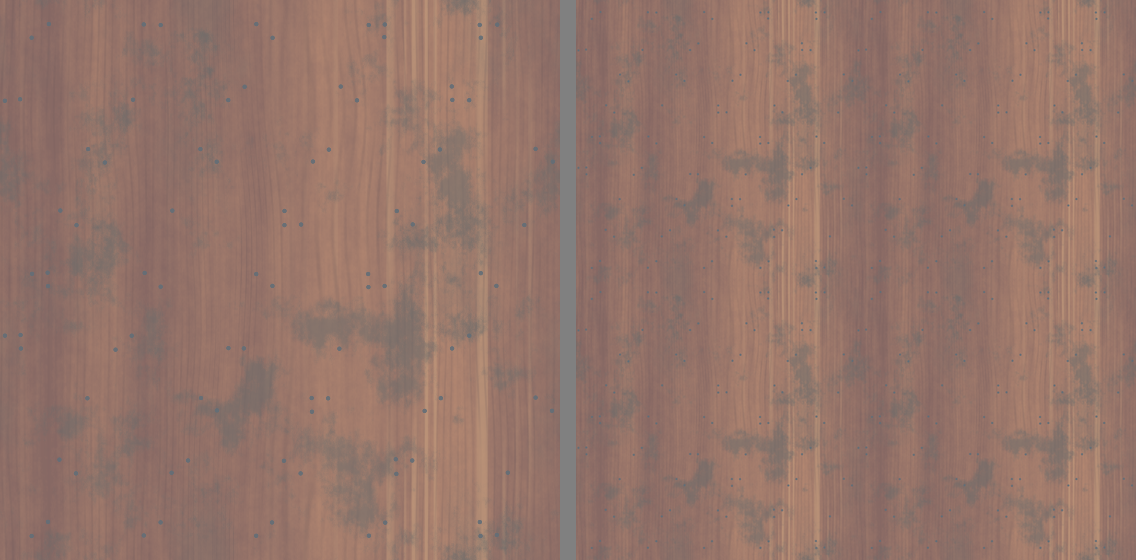
Left: one tile. Right: repeated 2 by 2.
Give the GLSL for this texture, as a three.js fragment shader.

```glsl
// Weathered reddish wood: broad vertical tone bands, thin warped grain lines,
// pale streaks, ragged faint grey stains and staggered groups of nail heads.
// All noise wraps on whole-number periods, so the square tiles seamlessly.
varying vec2 vUv;

const float TAU = 6.2831853;
const vec3 DARK_WOOD = vec3(0.530, 0.410, 0.392);
const vec3 LIGHT_WOOD = vec3(0.678, 0.512, 0.434);
const vec3 PALE_STREAK = vec3(0.770, 0.615, 0.490);
const vec3 GRAIN_COLOR = vec3(0.430, 0.350, 0.350);
const vec3 STAIN_COLOR = vec3(0.400, 0.415, 0.415);
const vec3 NAIL_COLOR = vec3(0.385, 0.430, 0.465);
const vec2 NAIL_GRID = vec2(5.0, 9.0);

float hash(vec2 p, float seed) {
  vec3 q = fract(vec3(p.xyx + seed * 1.37) * vec3(0.1031, 0.1030, 0.0973));
  q += dot(q, q.yzx + 33.33);
  return fract((q.x + q.y) * q.z);
}

// Value noise with period.x by period.y cells across the canvas.
float wrapNoise(vec2 uv, vec2 period, float seed) {
  vec2 p = uv * period;
  vec2 cell = floor(p);
  vec2 f = fract(p);
  f = f * f * (3.0 - 2.0 * f);
  vec2 lo = mod(cell, period);
  vec2 hi = mod(cell + 1.0, period);
  float bottom = mix(hash(lo, seed), hash(vec2(hi.x, lo.y), seed), f.x);
  float top = mix(hash(vec2(lo.x, hi.y), seed), hash(hi, seed), f.x);
  return mix(bottom, top, f.y);
}

// Five octaves; gain sets how strong the finer ones are.
float wrapFbm(vec2 uv, vec2 period, float gain, float seed) {
  float sum = 0.0;
  float total = 0.0;
  float weight = 1.0;
  for (int i = 0; i < 5; i++) {
    sum += weight * wrapNoise(uv, period, seed + float(i) * 7.0);
    total += weight;
    period *= 2.0;
    weight *= gain;
  }
  return sum / total;
}

// Smooth periodic bump over x, 1 at the center and 0 opposite to it.
float waveAcross(float x, float center) {
  return 0.5 + 0.5 * cos(TAU * (x - center));
}

float woodTone(vec2 uv) {
  float broad = wrapFbm(uv, vec2(10.0, 1.0), 0.5, 3.0) - 0.5;
  float bands = wrapFbm(uv, vec2(40.0, 1.0), 0.7, 11.0) - 0.5;
  float fibres = wrapNoise(uv, vec2(240.0, 10.0), 19.0) - 0.5;
  float mottle = wrapFbm(uv, vec2(32.0, 24.0), 0.9, 23.0) - 0.5;
  return 0.31 + 0.40 * waveAcross(uv.x, 0.70)
    + 1.0 * broad + 0.45 * bands + 0.15 * fibres + 0.50 * mottle;
}

// Thin lines along the board, bent into arches around one column.
float grainLines(vec2 uv) {
  float arch = pow(waveAcross(uv.x, 0.47), 12.0);
  float warp = wrapNoise(uv, vec2(7.0, 2.0), 31.0);
  float wobble = wrapNoise(uv, vec2(14.0, 5.0), 37.0);
  float phase = 76.0 * uv.x + mix(2.0, 8.0, arch) * warp + 1.2 * wobble;
  float line = 1.0 - smoothstep(0.02, 0.24, abs(fract(phase) - 0.5));
  return line * wrapNoise(uv, vec2(60.0, 6.0), 41.0);
}

float paleStreaks(vec2 uv) {
  float zone = 0.12 + 0.88 * smoothstep(0.62, 0.92, waveAcross(uv.x, 0.78));
  float thin = smoothstep(0.52, 0.92, wrapNoise(uv, vec2(130.0, 1.0), 43.0));
  float extent = smoothstep(0.15, 0.7, wrapNoise(uv, vec2(30.0, 3.0), 47.0));
  return thin * zone * extent;
}

// Small ragged blotches inside a soft haze drawn out along the board.
float stains(vec2 uv) {
  float blotch = wrapFbm(uv, vec2(11.0, 12.0), 0.62, 53.0);
  float region = wrapNoise(uv, vec2(5.0, 5.0), 59.0) - 0.5;
  float haze = wrapFbm(uv, vec2(8.0, 4.0), 0.5, 83.0);
  float speck = wrapFbm(uv, vec2(72.0, 48.0), 0.8, 61.0) - 0.5;
  float fibre = wrapNoise(uv, vec2(200.0, 24.0), 67.0) - 0.5;
  float ragged = blotch + 0.20 * region + 0.35 * speck + 0.06 * fibre;
  return 0.50 * smoothstep(0.50, 0.82, ragged)
    + 0.22 * smoothstep(0.45, 0.80, haze + 0.25 * speck);
}

// Each staggered cell holds a diagonal pair, at times one nail or three.
float nailHeads(vec2 uv) {
  float row = floor(uv.y * NAIL_GRID.y);
  vec2 p = vec2(uv.x * NAIL_GRID.x + 0.14 - 0.25 * row, uv.y * NAIL_GRID.y);
  vec2 cell = vec2(mod(floor(p.x), NAIL_GRID.x), mod(row, NAIL_GRID.y));
  vec2 local = (fract(p) - 0.5) / NAIL_GRID;
  float diagonal = hash(cell, 71.0) < 0.4 ? 1.0 : -1.0;
  float cover = 0.0;
  for (int i = 0; i < 4; i++) {
    float k = float(i);
    vec2 side = vec2(mod(k, 2.0), floor(k * 0.5)) * 2.0 - 1.0;
    float chance = side.x * side.y == diagonal ? 0.9 : 0.1;
    float present = step(hash(cell, 73.0 + k * 5.0), chance);
    vec2 jitter = vec2(hash(cell, 97.0 + k), hash(cell, 107.0 + k)) - 0.5;
    float d = length(local - side * vec2(0.0145, 0.0118) - 0.003 * jitter);
    cover = max(cover, present * (1.0 - smoothstep(0.0032, 0.0048, d)));
  }
  return cover;
}

void main() {
  vec3 color = mix(DARK_WOOD, LIGHT_WOOD, clamp(woodTone(vUv), 0.0, 1.1));
  color = mix(color, PALE_STREAK, 0.60 * paleStreaks(vUv));
  color = mix(color, GRAIN_COLOR, 0.24 * grainLines(vUv));
  color = mix(color, STAIN_COLOR, stains(vUv));
  color = mix(color, NAIL_COLOR, 0.90 * nailHeads(vUv));
  gl_FragColor = vec4(color, 1.0);
}
```
